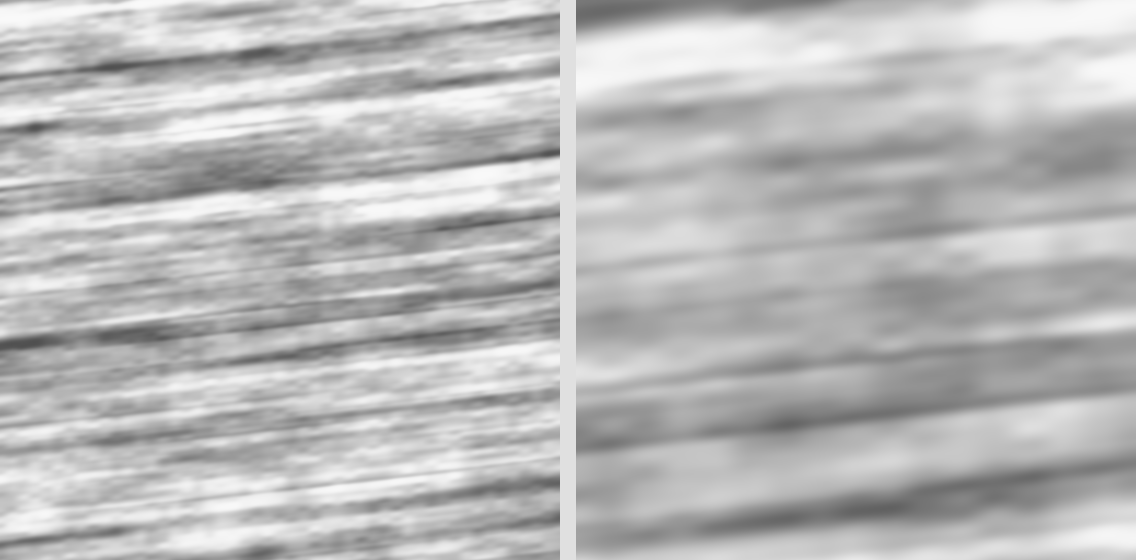
Left, the full canvas; right, a detail of the centre.
A Shadertoy shader for this texture:

```glsl
const float SLOPE = 0.115;          // rise of the streaks per unit of width
const float WAVER = 0.0035;         // gentle bending of the streaks
const float BASE_GREY = 0.765;
const float GROOVE_SPACING = 0.115;
const float GROOVE_WIDTH = 0.0075;
const float GROOVE_DEPTH = 0.27;
const float SHOULDER_WIDTH = 0.026;
const float SHOULDER_DEPTH = 0.16;
const float RIM_LIGHT = 0.07;
const float SCRATCH_SPACING = 0.037;
const float SCRATCH_WIDTH = 0.0032;
const float SCRATCH_DEPTH = 0.15;

// Noise frequencies along and across the streaks
const vec2 BAND_FREQ = vec2(0.8, 10.0);
const vec2 STREAK_FREQ = vec2(2.6, 29.0);
const vec2 FIBRE_FREQ = vec2(4.5, 85.0);
const vec2 BLOTCH_FREQ = vec2(15.0, 42.0);
const vec2 GRAIN_FREQ = vec2(48.0, 105.0);
const float BAND_AMP = 0.10;
const float STREAK_AMP = 0.13;
const float FIBRE_AMP = 0.12;
const float BLOTCH_AMP = 0.11;
const float GRAIN_AMP = 0.055;

float hash(vec2 p) {
    return fract(sin(dot(p, vec2(127.1, 311.7))) * 43758.5453);
}

// Smooth value noise from -1 to 1
float noise(vec2 p) {
    vec2 i = floor(p);
    vec2 f = fract(p);
    f = f * f * (3.0 - 2.0 * f);
    float low = mix(hash(i), hash(i + vec2(1.0, 0.0)), f.x);
    float high = mix(hash(i + vec2(0.0, 1.0)), hash(i + vec2(1.0, 1.0)), f.x);
    return 2.0 * mix(low, high, f.y) - 1.0;
}

float bell(float d, float width) {
    float t = d / width;
    return exp(-0.5 * t * t);
}

// Dark line with a soft shoulder on one side and a bright rim on the other
float grooves(vec2 p) {
    float cell = floor(p.y / GROOVE_SPACING);
    float shade = 0.0;
    for (int k = -1; k <= 1; k++) {
        float id = cell + float(k);
        float centre = (id + 0.2 + 0.6 * hash(vec2(id, 3.0))) * GROOVE_SPACING;
        float strength = 0.45 + 0.55 * hash(vec2(id, 7.0));
        strength *= 1.0 + 0.3 * noise(vec2(p.x * 4.0, id * 5.3));
        float side = hash(vec2(id, 11.0)) < 0.5 ? -1.0 : 1.0;
        float d = (p.y - centre) * side;
        float width = GROOVE_WIDTH * mix(0.65, 1.25, hash(vec2(id, 17.0)));
        float shoulder = bell(d, SHOULDER_WIDTH) * smoothstep(-0.008, 0.012, d);
        shade -= strength * GROOVE_DEPTH * bell(d, width);
        shade -= SHOULDER_DEPTH * hash(vec2(id, 23.0)) * shoulder;
        shade += RIM_LIGHT * bell(d + 0.024, 0.009);
    }
    return shade;
}

// Thin lines that fade in and out along their length
float scratches(vec2 p) {
    float cell = floor(p.y / SCRATCH_SPACING);
    float shade = 0.0;
    for (int k = -1; k <= 1; k++) {
        float id = cell + float(k);
        float centre = (id + 0.15 + 0.7 * hash(vec2(id, 31.0))) * SCRATCH_SPACING;
        float fade = smoothstep(-0.6, 0.6, noise(vec2(p.x * 2.2, id * 3.7)));
        float depth = SCRATCH_DEPTH * hash(vec2(id, 37.0));
        shade -= depth * fade * bell(p.y - centre, SCRATCH_WIDTH);
    }
    return shade;
}

// Layers from broad bands down to fine grain
float fibres(vec2 p) {
    return BAND_AMP * noise(p * BAND_FREQ + 5.0)
         + STREAK_AMP * noise(p * STREAK_FREQ + 19.0)
         + FIBRE_AMP * noise(p * FIBRE_FREQ + 41.0)
         + BLOTCH_AMP * noise(p * BLOTCH_FREQ + 67.0)
         + GRAIN_AMP * noise(p * GRAIN_FREQ + 83.0);
}

void mainImage(out vec4 fragColor, in vec2 fragCoord) {
    vec2 uv = fragCoord / iResolution.y;

    // Slanted frame: x runs along the streaks, y across them
    vec2 p = vec2(uv.x, uv.y - SLOPE * uv.x);
    p.y += WAVER * noise(vec2(p.x * 2.5, p.y * 4.0));

    float grey = BASE_GREY + fibres(p) + grooves(p) + scratches(p);

    // Soft limits for highlights and shadows
    grey = min(grey, 0.86 + 0.12 * tanh((grey - 0.86) / 0.12));
    grey = max(grey, 0.42 + 0.14 * tanh((grey - 0.42) / 0.14));
    fragColor = vec4(vec3(grey), 1.0);
}
```
